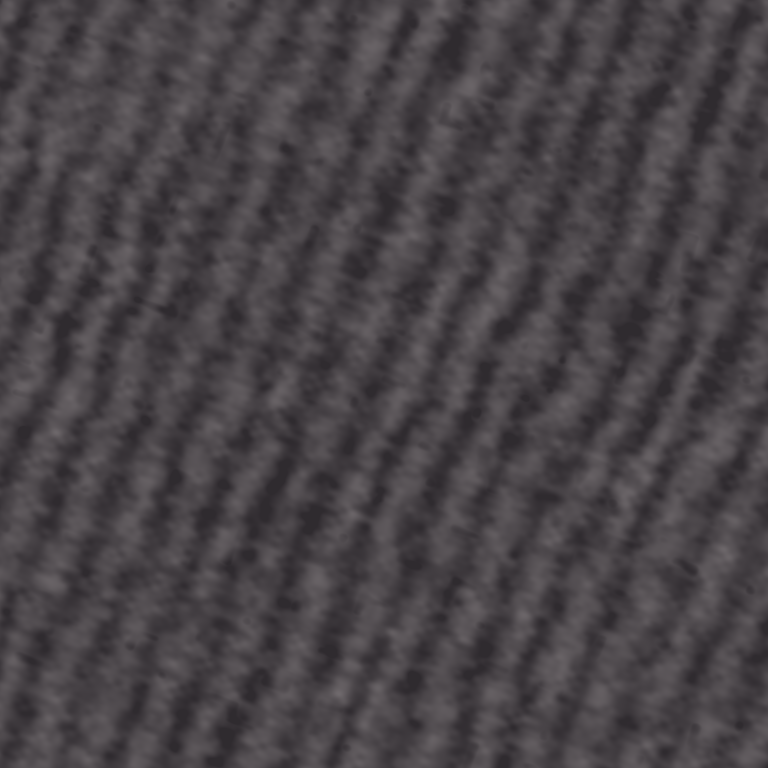
A Shadertoy shader for this texture:

```glsl
const float TAU = 6.2831853;
const float RIBS = 14.0;      // ribs across the canvas
const float LEAN = 0.39;      // sideways drift of a rib per unit of height
const vec3 GROOVE = vec3(0.185, 0.168, 0.185);
const vec3 CREST = vec3(0.415, 0.393, 0.405);

float hash(vec2 p) {
    return fract(sin(dot(p, vec2(127.1, 311.7))) * 43758.5453);
}

float valueNoise(vec2 p) {
    vec2 cell = floor(p);
    vec2 f = fract(p);
    f = f * f * (3.0 - 2.0 * f);
    float low = mix(hash(cell), hash(cell + vec2(1.0, 0.0)), f.x);
    float high = mix(hash(cell + vec2(0.0, 1.0)), hash(cell + vec2(1.0)), f.x);
    return mix(low, high, f.y);
}

// Noise centred on zero
float signedNoise(vec2 p, vec2 scale, float seed) {
    return valueNoise(p * scale + seed) - 0.5;
}

// Rounded rib profile, from -1 in the groove to 1 on the crest
float ribProfile(float across, float wobble) {
    float wave = cos(TAU * (across * RIBS - 0.65 + wobble));
    return wave + 0.12 * (1.0 - wave * wave);
}

// Small knitted bumps, wider than they are tall
float knitGrain(vec2 p) {
    float stitches = signedNoise(p, vec2(44.0, 66.0), 17.3);
    float fibres = signedNoise(p, vec2(82.0, 112.0), 41.9);
    return 0.42 * stitches + 0.26 * fibres;
}

// Sparse dark gaps between stitches
float pits(vec2 p) {
    return smoothstep(0.83, 1.0, valueNoise(p * vec2(36.0, 44.0) + 73.1));
}

float clothHeight(vec2 uv) {
    // Axes across and along the slanted ribs
    vec2 cloth = vec2(uv.x - LEAN * uv.y, uv.y + LEAN * uv.x);

    // Uneven rib spacing and ragged rib edges
    float wobble = 0.45 * signedNoise(cloth, vec2(3.5, 2.5), 5.7)
                 + 0.30 * signedNoise(cloth, vec2(15.0, 11.0), 29.2)
                 + 0.16 * signedNoise(cloth, vec2(40.0, 55.0), 61.4);

    // Ribs flatten in worn patches
    float relief = 0.25 + 0.16 * signedNoise(cloth, vec2(9.0, 7.0), 11.8);
    float height = 0.42 + relief * ribProfile(cloth.x, wobble);

    // Stitch texture and broad shading
    height += knitGrain(cloth);
    height += 0.24 * signedNoise(cloth, vec2(19.0, 16.0), 53.6);
    height += 0.12 * signedNoise(uv, vec2(4.0), 87.5);
    return height - 0.22 * pits(cloth);
}

void mainImage(out vec4 fragColor, in vec2 fragCoord) {
    vec2 uv = fragCoord / iResolution.xy;
    float light = clamp(clothHeight(uv), 0.0, 1.15);
    fragColor = vec4(mix(GROOVE, CREST, light), 1.0);
}
```
